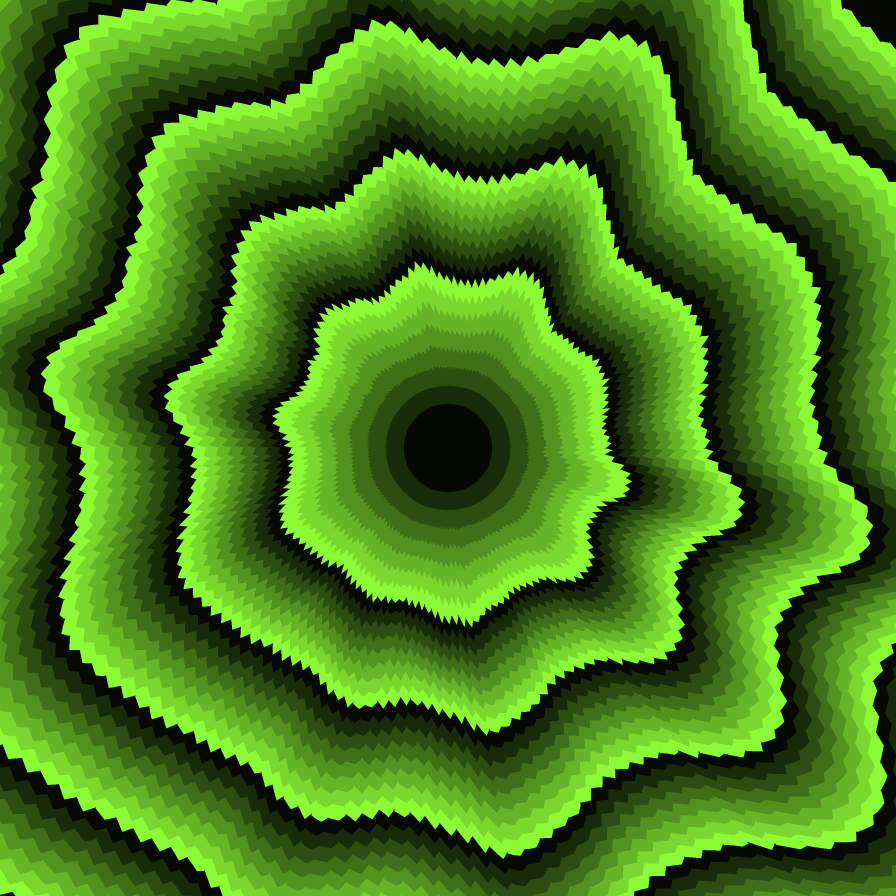
A Shadertoy shader for this background:

```glsl
// Nested, saw-edged green petal rings spreading from a dark round core.

const vec3 TINT = vec3(0.56, 1.0, 0.21);
const float DARKEST = 0.035;
const float BRIGHTEST = 0.98;
const float LEVELS = 8.0;          // flat shades in each ring

const int RINGS = 5;
const float RING_EDGES[6] = float[6](0.029, 0.191, 0.311, 0.447, 0.581, 0.716);

const float VALLEY = 0.90;         // relative radius between lobes
const int LOBES = 12;
// Each lobe: direction in degrees, height, angular width
const vec3 LOBE[12] = vec3[12](
    vec3(-153.0, 0.160, 14.0), vec3(-133.0, 0.050, 10.0),
    vec3(-111.0, 0.080, 10.0), vec3(-80.0, 0.125, 11.0),
    vec3(-42.0, 0.190, 10.0),  vec3(-12.0, 0.175, 9.0),
    vec3(26.0, 0.105, 14.0),   vec3(65.0, 0.225, 11.0),
    vec3(82.0, 0.040, 8.0),    vec3(100.0, 0.170, 11.0),
    vec3(131.0, 0.165, 13.0),  vec3(169.0, 0.125, 8.0));

const float TEETH = 150.0;         // teeth per turn
const float TOOTH_SIZE = 0.009;
const float RAGGED_CELLS = 64.0;   // noise cells per turn
const float RAGGED_SIZE = 0.009;
const float INNER_TWIST = 8.0;     // degrees, near the lower lobes
const int AA = 3;                  // samples per pixel side

float hash(float n) {
    return fract(sin(n * 127.1 + 3.7) * 43758.5);
}

// Gradient noise on a circle split into a whole number of cells
float ringNoise(float turn, float cells) {
    float x = turn * cells;
    float i = floor(x);
    float f = x - i;
    float a = (hash(mod(i, cells)) * 2.0 - 1.0) * f;
    float b = (hash(mod(i + 1.0, cells)) * 2.0 - 1.0) * (f - 1.0);
    return mix(a, b, f * f * (3.0 - 2.0 * f));
}

// Skewed triangular teeth of random height, centred on zero
float teeth(float turn) {
    float x = turn * TEETH;
    float f = fract(x);
    float tooth = min(f / 0.7, (1.0 - f) / 0.3) - 0.5;
    return tooth * mix(0.5, 1.3, hash(mod(floor(x), TEETH) + 200.0));
}

float bump(float degreesAt, float centre, float width) {
    float d = mod(degreesAt - centre + 180.0, 360.0) - 180.0;
    return exp(-d * d / (width * width));
}

// Relative petal radius in a direction
float petalShape(float degreesAt) {
    float shape = VALLEY;
    for (int i = 0; i < LOBES; i++) {
        shape += LOBE[i].y * bump(degreesAt, LOBE[i].x, LOBE[i].z);
    }
    return shape;
}

vec3 petals(vec2 p) {
    float r = length(p);
    float angle = r > 0.0 ? atan(p.y, p.x) : 0.0;
    float turn = fract(angle / 6.28319);

    // Lobes grow out of the round core
    float inner = 1.0 - smoothstep(0.19, 0.31, r);
    float direction = degrees(angle);
    direction += INNER_TWIST * inner * bump(direction, -110.0, 35.0);
    float shape = mix(1.0, petalShape(direction), smoothstep(0.06, 0.20, r));

    // Saw teeth and ragged streaks follow the rays
    float jag = TOOTH_SIZE * teeth(turn)
              + RAGGED_SIZE * ringNoise(turn, RAGGED_CELLS);
    float u = r / shape - jag * smoothstep(0.051, 0.17, r);

    // Ring count, stretched between successive edges
    float phase = 0.0;
    for (int i = 0; i < RINGS; i++) {
        float start = RING_EDGES[i];
        phase += clamp((u - start) / (RING_EDGES[i + 1] - start), 0.0, 1.0);
    }

    // Stepped ramp from dark to bright in each ring
    float level = floor(fract(phase) * LEVELS) / (LEVELS - 1.0);
    return TINT * mix(DARKEST, BRIGHTEST, level);
}

void mainImage(out vec4 fragColor, in vec2 fragCoord) {
    // Average a grid of samples for smooth edges
    vec3 sum = vec3(0.0);
    for (int j = 0; j < AA; j++) {
        for (int i = 0; i < AA; i++) {
            vec2 offset = (vec2(i, j) + 0.5) / float(AA) - 0.5;
            vec2 p = (fragCoord + offset - 0.5 * iResolution.xy) / iResolution.y;
            sum += petals(p);
        }
    }
    fragColor = vec4(sum / float(AA * AA), 1.0);
}
```
